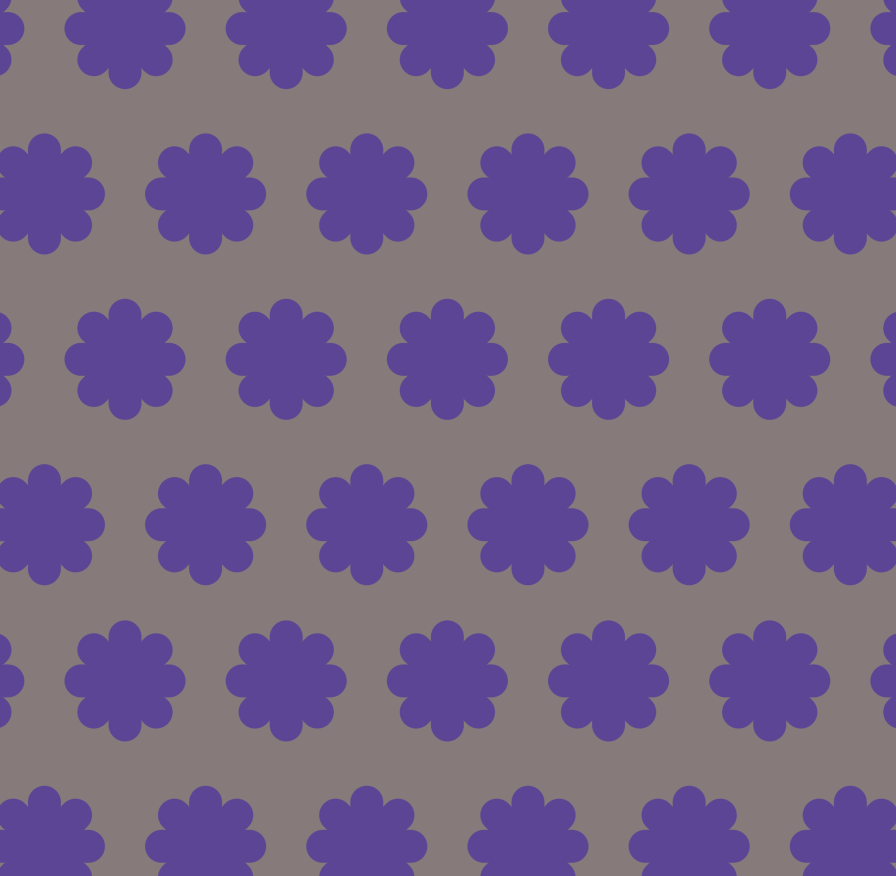
This pattern is drawn by a Shadertoy shader. Its source:

```glsl
// Staggered rows of eight-petalled violet flowers on a warm grey ground.

// Signed distance to a flower of eight round-ended petals.
float flowerDistance(vec2 p) {
    // Fold the plane onto half of one petal.
    p = abs(p);
    if (p.y > p.x) p = p.yx;
    vec2 diagonal = vec2(cos(0.3926991), sin(0.3926991));
    // Mirror across the bisector between the axis and diagonal petals.
    vec2 normal = vec2(-diagonal.y, diagonal.x);
    p -= 2.0 * max(dot(p, normal), 0.0) * normal;
    // Capsule from the centre to the petal tip.
    p.x -= clamp(p.x, 0.0, 0.0503);
    return length(p) - 0.0188;
}

// Position relative to the nearest flower centre; y runs down from the top.
vec2 flowerCell(vec2 p) {
    const float pitch = 0.184;
    const float rowHeight = 0.1888;
    // Blocks of four rows, the last one slightly shorter.
    float y = mod(p.y - 0.0326 + 0.5 * rowHeight, 0.7447);
    float row = min(floor(y / rowHeight), 3.0);
    // Odd rows shift by half a pitch.
    float shift = 0.5 * pitch * mod(row, 2.0);
    float x = mod(p.x - 0.1427 + shift + 0.5 * pitch, pitch) - 0.5 * pitch;
    return vec2(x, y - (row + 0.5) * rowHeight);
}

void mainImage(out vec4 fragColor, in vec2 fragCoord) {
    vec2 p = vec2(fragCoord.x, iResolution.y - fragCoord.y) / iResolution.y;
    float d = flowerDistance(flowerCell(p));

    // One-pixel edge smoothing.
    float pixel = 1.0 / iResolution.y;
    float flower = 1.0 - smoothstep(-0.75 * pixel, 0.75 * pixel, d);

    vec3 ground = vec3(0.53, 0.48, 0.48);
    vec3 violet = vec3(0.36, 0.27, 0.58);
    fragColor = vec4(mix(ground, violet, flower), 1.0);
}
```
